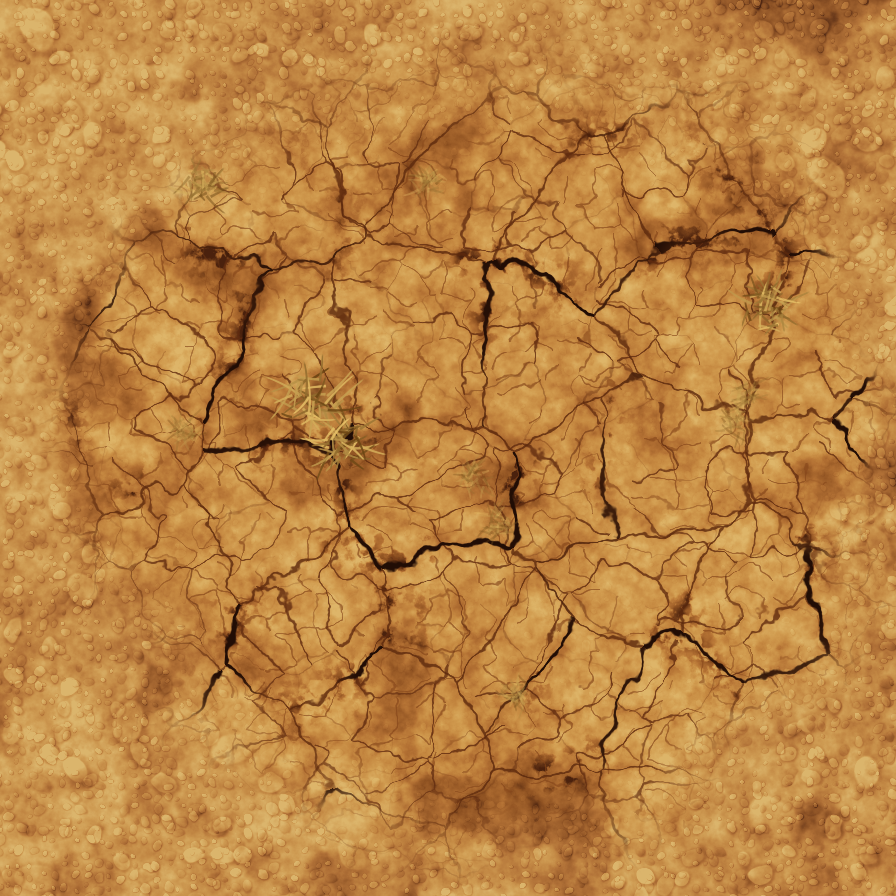
Write a three.js fragment shader that draws this texture.

```glsl
varying vec2 vUv;

float hash(vec2 p) {
  vec3 q = fract(p.xyx * 0.1031);
  q += dot(q, q.yzx + 33.33);
  return fract((q.x + q.y) * q.z);
}

vec2 hash2(vec2 p) { return vec2(hash(p + 17.3), hash(p + 71.9)); }

float noise(vec2 p) {
  vec2 i = floor(p), f = fract(p);
  f = f * f * (3.0 - 2.0 * f);
  return mix(mix(hash(i), hash(i + vec2(1, 0)), f.x),
             mix(hash(i + vec2(0, 1)), hash(i + 1.0), f.x), f.y);
}

float fbm(vec2 p) {
  float sum = 0.0, amp = 0.53;
  for (int i = 0; i < 4; i++) {
    sum += amp * noise(p);
    p = mat2(1.6, 1.2, -1.2, 1.6) * p + 9.7;
    amp *= 0.5;
  }
  return sum;
}

vec2 wobble(vec2 p) { return vec2(fbm(p), fbm(p + 50.0)) - 0.5; }

// x: distance to the nearest cell border, y: random key of that border
vec2 cellBorder(vec2 p, float scale) {
  p *= scale;
  vec2 cell = floor(p), f = fract(p), nearId = vec2(0), toNear = vec2(0);
  float best = 8.0, key = 0.0;
  for (int j = -1; j <= 1; j++) for (int i = -1; i <= 1; i++) {
    vec2 g = vec2(i, j), r = g + hash2(cell + g) - f;
    if (dot(r, r) < best) { best = dot(r, r); toNear = r; nearId = g; }
  }
  best = 8.0;
  for (int j = -2; j <= 2; j++) for (int i = -2; i <= 2; i++) {
    vec2 g = nearId + vec2(i, j), r = g + hash2(cell + g) - f, s = r - toNear;
    if (dot(s, s) > 0.00001) {
      float d = dot(0.5 * (toNear + r), normalize(s));
      if (d < best) { best = d; key = hash(2.0 * cell + g + nearId); }
    }
  }
  return vec2(best / scale, key);
}

float line(float d, float halfWidth) {
  return 1.0 - smoothstep(halfWidth * 0.5, halfWidth + 0.001, d);
}

// Tone change made by one layer of stones lit from the upper left
float stones(vec2 p, float scale, float density) {
  vec2 cell = floor(p * scale), f = fract(p * scale);
  float tone = 0.0, rough = noise(p * scale * 2.7) - 0.5;
  for (int j = -1; j <= 1; j++) for (int i = -1; i <= 1; i++) {
    vec2 g = vec2(i, j), id = cell + g, rnd = hash2(id + 5.5);
    if (hash(id + 40.7) < density) {
      float a = 6.283 * rnd.x, radius = mix(0.2, 0.55, rnd.y * rnd.y);
      vec2 q = f - g - 0.2 - 0.6 * hash2(id);
      vec2 e = mat2(cos(a), sin(a), -sin(a), cos(a)) * q * vec2(1.0, 1.35);
      float d = length(e) / radius + 0.45 * rough;
      float shadow = exp(-14.0 * (d - 1.0) * (d - 1.0));
      tone -= 0.17 * shadow * (0.7 + 0.6 * dot(q / radius, vec2(0.7, -0.7)));
      float face = 0.3 * (hash(id + 3.1) - 0.35) + 0.13 * dot(q / radius, vec2(-0.7, 0.7));
      tone = mix(tone, face, 1.0 - smoothstep(0.82, 1.0, d));
    }
  }
  return tone;
}

vec3 soilRamp(float t) {
  vec3 c = mix(vec3(0.29, 0.13, 0.05), vec3(0.56, 0.32, 0.13), clamp(t / 0.3, 0.0, 1.0));
  c = mix(c, vec3(0.70, 0.44, 0.20), clamp((t - 0.3) / 0.25, 0.0, 1.0));
  c = mix(c, vec3(0.77, 0.53, 0.25), clamp((t - 0.55) / 0.15, 0.0, 1.0));
  c = mix(c, vec3(0.82, 0.61, 0.31), clamp((t - 0.7) / 0.15, 0.0, 1.0));
  return mix(c, vec3(0.87, 0.71, 0.41), clamp((t - 0.85) / 0.18, 0.0, 1.0));
}

// Tuft of thin curved blades spreading from a centre
vec3 tuft(vec3 color, vec2 p, vec2 centre, float size, float opacity) {
  vec2 q = p - centre;
  if (length(q) > size * 1.5) return color;
  color *= 1.0 - 0.3 * opacity * exp(-6.0 * dot(q, q) / (size * size)) * noise(p * 150.0);
  for (int i = 0; i < 44; i++) {
    vec2 id = vec2(float(i), floor(centre.x * 900.0)), rnd = hash2(id);
    float a = 6.283 * rnd.x, len = size * mix(0.25, 0.9, rnd.y);
    vec2 dir = normalize(vec2(cos(a), sin(a) + 0.25));
    vec2 b = q - size * 0.9 * (hash2(id + 8.0) - 0.5);
    float u = dot(b, dir) / len;
    float v = dot(b, vec2(-dir.y, dir.x)) - 0.5 * (hash(id + 2.0) - 0.5) * len * u * u;
    float blade = line(abs(v), 0.0014 * (1.0 - 0.7 * u)) * smoothstep(0.0, 0.05, u) * (1.0 - smoothstep(0.85, 1.0, u));
    vec3 straw = mix(vec3(0.40, 0.25, 0.06), vec3(0.93, 0.78, 0.42), hash(id + 6.0));
    color = mix(color, straw, blade * opacity);
  }
  return color;
}

void main() {
  vec2 p = vUv;
  float rim = smoothstep(0.37, 0.5, length(p - vec2(0.53, 0.5)) + 0.16 * (fbm(p * 7.0) - 0.5));
  float bed = 1.0 - rim;

  // Mottled ground with grain and stones
  float blotch = smoothstep(0.54, 0.76, fbm(p * 11.0 + 31.0));
  float tone = 0.82 + 0.32 * (fbm(p * 6.0 + 3.0) - 0.5) - 0.33 * blotch - 0.03 * rim;
  tone += 0.55 * (fbm(p * 40.0) - 0.5) + 0.32 * (fbm(p * 130.0 + 7.0) - 0.5);
  tone += rim * (stones(p, 17.0, 0.3) + stones(p + 2.3, 36.0, 0.55));
  tone += mix(0.2, 1.0, rim) * stones(p + 4.1, 78.0, 0.8);

  // Three sizes of cracks on a jagged grid
  vec2 w = p + 0.05 * wobble(p * 12.0) + 0.02 * wobble(p * 42.0);
  vec2 wide = cellBorder(w + 0.45, 7.0);
  vec2 thin = cellBorder(w + 0.63, 15.0);
  vec2 hair = cellBorder(w + 0.2, 32.0);
  float ragged = 0.35 + 1.1 * noise(p * 50.0);
  float open = smoothstep(0.35, 0.65, wide.y) * smoothstep(0.2, 0.5, noise(p * 9.0 + 12.0));
  tone -= bed * (0.13 * exp(-wide.x * 130.0) + 0.1 * exp(-thin.x * 260.0));

  // Loose dark crumbs beside the wide cracks
  float crumbs = smoothstep(0.5, 0.7, noise(p * 13.0 + 6.0)) * smoothstep(0.5, 0.68, fbm(p * 85.0));
  tone -= bed * 0.75 * crumbs * exp(-wide.x * 55.0);

  vec3 color = soilRamp(tone) + rim * vec3(-0.01, 0.0, 0.015);
  float hairMask = line(hair.x, 0.0006) * smoothstep(0.3, 0.75, hair.y);
  float thinMask = line(thin.x, 0.0009 * ragged) * smoothstep(0.1, 0.6, thin.y);
  color = mix(color, vec3(0.52, 0.27, 0.10), 0.65 * bed * hairMask);
  color = mix(color, vec3(0.38, 0.17, 0.06), 0.8 * bed * thinMask);
  color = mix(color, vec3(0.36, 0.16, 0.05), 0.8 * bed * line(wide.x, 0.0012 * ragged));
  color = mix(color, vec3(0.13, 0.05, 0.02), smoothstep(0.2, 0.7, bed) * open * line(wide.x, 0.0006 + 0.0021 * open * ragged));

  // Dry grass: large tufts, then faint scattered ones
  color = tuft(color, p, vec2(0.35, 0.555), 0.055, 0.85);
  color = tuft(color, p, vec2(0.385, 0.505), 0.042, 0.85);
  color = tuft(color, p, vec2(0.855, 0.655), 0.045, 0.75);
  color = tuft(color, p, vec2(0.225, 0.795), 0.034, 0.5);
  for (int i = 0; i < 7; i++) {
    vec2 spot = 0.2 + 0.65 * hash2(vec2(float(i) * 3.7, 4.0));
    color = tuft(color, p, spot, 0.026, 0.3);
  }
  gl_FragColor = vec4(color, 1.0);
}
```
